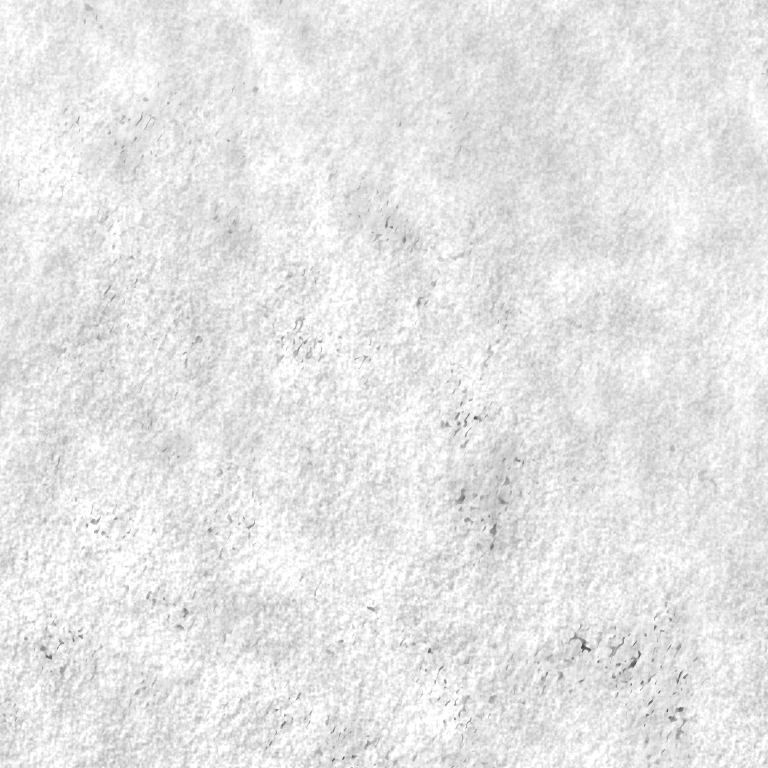
Write a Shadertoy shader that draws this texture.

```glsl
// Pale weathered plaster: soft cloudy stains under a fine, side-lit grain.
// Layered value noise makes the stains, a height difference lights the grain,
// and thresholded slanted noise cuts small dark pits, mostly at the lower left.

float hash(vec2 cell) {
    vec3 p = fract(vec3(cell.xyx) * 0.1031);
    p += dot(p, p.yzx + 33.33);
    return fract((p.x + p.y) * p.z);
}

float valueNoise(vec2 p) {
    vec2 cell = floor(p);
    vec2 f = fract(p);
    f = f * f * (3.0 - 2.0 * f);
    float low = mix(hash(cell), hash(cell + vec2(1, 0)), f.x);
    float high = mix(hash(cell + vec2(0, 1)), hash(cell + vec2(1, 1)), f.x);
    return mix(low, high, f.y);
}

// Sum of octaves, centred on zero
float fbm(vec2 p, int octaves) {
    float sum = 0.0;
    float amplitude = 0.5;
    for (int i = 0; i < octaves; i++) {
        sum += amplitude * (valueNoise(p) - 0.5);
        p = mat2(1.6, 1.2, -1.2, 1.6) * p + 17.3;
        amplitude *= 0.55;
    }
    return sum;
}

// Height of the rough surface, a little taller than wide
float surfaceHeight(vec2 uv) {
    return fbm(uv * vec2(110.0, 85.0) + 40.0, 3);
}

// Narrow dark nicks with ragged edges that lean to the upper right
float pits(vec2 uv) {
    vec2 warped = uv + 0.009 * vec2(fbm(uv * 110.0, 2), fbm(uv * 110.0 + 80.0, 2));
    vec2 slanted = mat2(0.9, 0.44, -0.44, 0.9) * warped;
    float nick = valueNoise(slanted * vec2(250.0, 120.0) + 200.0);
    return smoothstep(0.72, 0.96, nick);
}

void mainImage(out vec4 fragColor, in vec2 fragCoord) {
    vec2 uv = fragCoord / iResolution.y;

    // Rougher towards the lower left, smoother at the top
    float roughness = 1.0 - smoothstep(0.1, 1.1, uv.y + 0.35 * uv.x);
    roughness = clamp(roughness + 1.2 * fbm(uv * 5.0 + 9.0, 3), 0.0, 1.0);

    // Broad clouds, smaller blotches and upright streaks
    float clouds = fbm(uv * vec2(4.5, 3.5) + 3.0, 4);
    float blotches = fbm(uv * vec2(26.0, 19.0) + 60.0, 4);
    float streaks = fbm(uv * vec2(60.0, 22.0) + 120.0, 3);
    float tone = 0.907 + 0.14 * clouds + 0.19 * blotches + 0.07 * streaks;

    // Grain lit from the upper left
    float relief = surfaceHeight(uv) - surfaceHeight(uv + vec2(-0.0024, 0.0028));
    float speckle = fbm(uv * 290.0 + 300.0, 2);
    tone += mix(0.18, 0.40, roughness) * relief;
    tone += mix(0.20, 0.31, roughness) * speckle;

    // Scattered gritty grey stains
    float stain = smoothstep(0.11, 0.30, fbm(uv * vec2(8.0, 7.0) + 31.0, 5));
    tone -= stain * (0.035 + 0.35 * max(speckle, 0.0));

    // Dark pits in patches
    float patches = smoothstep(-0.06, 0.24, fbm(uv * 13.0 + 75.0, 4));
    float pitDepth = (0.05 + 0.36 * roughness) * patches + 0.20 * stain;
    tone -= pitDepth * pits(uv);

    fragColor = vec4(vec3(clamp(tone, 0.0, 1.0)), 1.0);
}
```
